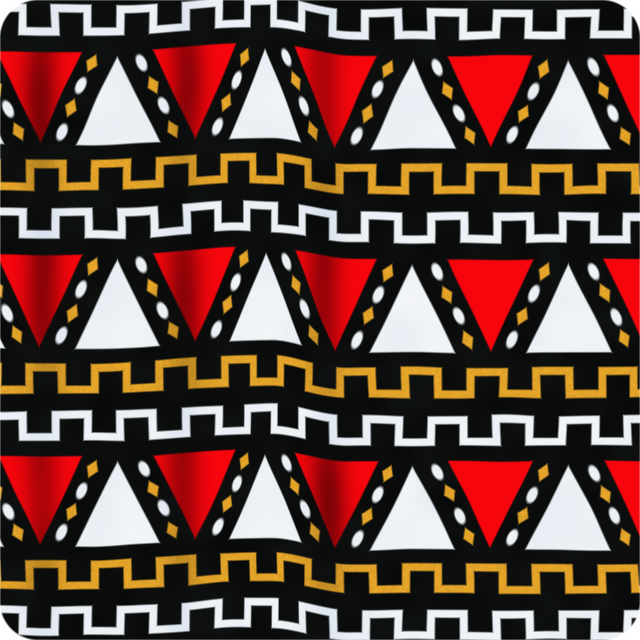
A Shadertoy shader for this pattern:

```glsl
// Layout: GRID units span the canvas height, y runs downwards
const float GRID = 768.0;
const float ROW_HEIGHT = 244.0;
const float ROW_START = 24.0;
const float COLUMN_WIDTH = 187.0;
const float COLUMN_START = 48.0;
const float CORNER_RADIUS = 46.0;
const float SOFTNESS = 1.6;

// Meander bands
const float KEY_PERIOD = 78.5;
const float KEY_AMPLITUDE = 13.5;
const float KEY_HALF_LINE = 4.9;
const float WHITE_KEY_MID = 86.0;
const float GOLD_KEY_MID = 55.0;
const float GOLD_KEY_Y = 186.0;

// Triangles and the beads between them
const vec2 WHITE_TRIANGLE = vec2(51.0, 106.0);
const vec2 RED_TRIANGLE = vec2(51.0, 110.0);
const float WHITE_APEX_Y = 44.0;
const float RED_TIP_Y = 148.0;
const vec2 BEAD_START = vec2(30.0, 53.0);
const vec2 BEAD_STEP = vec2(12.4, 27.0);
const vec2 OVAL_SIZE = vec2(5.8, 10.8);
const vec2 DIAMOND_SIZE = vec2(7.2, 12.0);

// Cloth drape
const float FOLD_LOSS = 20.0;
const float FOLD_SPACING = 170.0;
const float FOLD_WIDTH = 21.0;
const float WOBBLE = 3.0;

const vec3 BLACK = vec3(0.045, 0.052, 0.052);
const vec3 WHITE = vec3(0.95, 0.96, 0.97);
const vec3 RED = vec3(0.97, 0.02, 0.05);
const vec3 GOLD = vec3(0.89, 0.64, 0.16);

float hash(vec2 p) {
    vec3 q = fract(vec3(p.xyx) * 0.1031);
    q += dot(q, q.yzx + 33.33);
    return fract((q.x + q.y) * q.z);
}

float noise(vec2 p) {
    vec2 i = floor(p), f = fract(p);
    f = f * f * (3.0 - 2.0 * f);
    return mix(mix(hash(i), hash(i + vec2(1, 0)), f.x),
               mix(hash(i + vec2(0, 1)), hash(i + vec2(1, 1)), f.x), f.y);
}

// Square wave line with mitred corners
float meander(vec2 p, float mid) {
    float quarter = KEY_PERIOD * 0.25;
    float x = abs(mod(p.x - mid + 2.0 * quarter, KEY_PERIOD) - 2.0 * quarter) - quarter;
    float top = max(max(x, 0.0), abs(p.y + KEY_AMPLITUDE));
    float bottom = max(max(-x, 0.0), abs(p.y - KEY_AMPLITUDE));
    float riser = max(abs(x), abs(p.y) - KEY_AMPLITUDE);
    return min(riser, min(top, bottom)) - KEY_HALF_LINE;
}

// Apex at the origin, opening towards +y; size is half width and height
float triangle(vec2 p, vec2 size) {
    float side = (abs(p.x) * size.y - p.y * size.x) / length(size);
    return max(side, p.y - size.y);
}

float oval(vec2 p) {
    return (length(p / OVAL_SIZE) - 1.0) * OVAL_SIZE.x;
}

float diamond(vec2 p) {
    return (dot(abs(p), DIAMOND_SIZE.yx) - DIAMOND_SIZE.x * DIAMOND_SIZE.y) / length(DIAMOND_SIZE);
}

float cover(float d, float edge) {
    return 1.0 - smoothstep(-edge, edge, d);
}

// Sideways loss in the pleat, lift beside it, and tighter rows near the hem
vec2 drape(vec2 p) {
    vec2 q = p;
    q.x += FOLD_LOSS * smoothstep(250.0, 390.0, p.x);
    q.y += 9.0 * smoothstep(130.0, 300.0, p.x) - 14.0 * smoothstep(325.0, 420.0, p.x);
    q.y += 0.048 * max(q.y - 510.0, 0.0);
    vec2 w = vec2(noise(p / 55.0), noise(p / 55.0 + 40.0));
    return q + WOBBLE * (w - 0.5);
}

float foldShadow(vec2 p) {
    float shadow = 0.0;
    for (int i = 0; i < 3; i++) {
        float x = p.x - 52.0 - FOLD_SPACING * float(i) + 10.0 * (noise(vec2(p.y / 90.0, i)) - 0.5);
        float strength = 0.45 + 0.55 * noise(vec2(float(i) * 7.0, p.y / 120.0));
        shadow += strength * exp(-x * x / (FOLD_WIDTH * FOLD_WIDTH));
    }
    return shadow;
}

void mainImage(out vec4 fragColor, in vec2 fragCoord) {
    float unit = GRID / iResolution.y;
    vec2 canvas = iResolution.xy * unit;
    vec2 p = vec2(fragCoord.x * unit, GRID - fragCoord.y * unit);
    float edge = max(SOFTNESS, 0.75 * unit);

    // Repeat cell
    vec2 cloth = drape(p);
    float row = floor((cloth.y - ROW_START + 30.0) / ROW_HEIGHT);
    float y = cloth.y - ROW_START - row * ROW_HEIGHT;
    float column = floor((cloth.x - COLUMN_START) / COLUMN_WIDTH);
    float x = cloth.x - COLUMN_START - (column + 0.5) * COLUMN_WIDTH;

    float white = min(meander(vec2(cloth.x, y), WHITE_KEY_MID),
                      triangle(vec2(x, y - WHITE_APEX_Y), WHITE_TRIANGLE));
    float gold = meander(vec2(cloth.x, y - GOLD_KEY_Y), GOLD_KEY_MID);
    float red = triangle(vec2(0.5 * COLUMN_WIDTH - abs(x), RED_TIP_Y - y), RED_TRIANGLE);

    // Ovals and diamonds alternate down each slope
    float side = x < 0.0 ? 0.0 : 1.0;
    vec2 along = normalize(BEAD_STEP);
    for (int i = 0; i < 4; i++) {
        vec2 seed = vec2(column * 2.0 + side, row * 4.0 + float(i)) + 50.0;
        vec2 jitter = 3.0 * (vec2(hash(seed), hash(seed + 71.0)) - 0.5);
        vec2 b = vec2(abs(x), y) - BEAD_START - BEAD_STEP * float(i) - jitter;
        b = vec2(b.x * along.y - b.y * along.x, dot(b, along));
        if (mod(float(i) + side, 2.0) < 0.5) gold = min(gold, diamond(b));
        else white = min(white, oval(b));
    }

    // Dye, shadow and weave
    float shadow = foldShadow(p);
    float weave = 0.96 + 0.08 * noise(p / 2.5);
    vec3 color = BLACK * (0.7 + 0.6 * noise(p / 30.0));
    color = mix(color, RED * (1.0 - 0.5 * shadow), cover(red, edge));
    color = mix(color, GOLD * (1.0 - 0.2 * shadow) * weave, cover(gold, edge));
    color = mix(color, WHITE * (1.0 - vec3(0.08, 0.06, 0.03) * (shadow + noise(p / 40.0) * 0.5)), cover(white, edge));

    // Rounded outline on white
    vec2 corner = abs(p - 0.5 * canvas) - 0.5 * canvas + CORNER_RADIUS;
    float outline = length(max(corner, 0.0)) - CORNER_RADIUS;
    color = mix(vec3(1.0), color, cover(outline, edge));
    fragColor = vec4(color, 1.0);
}
```
